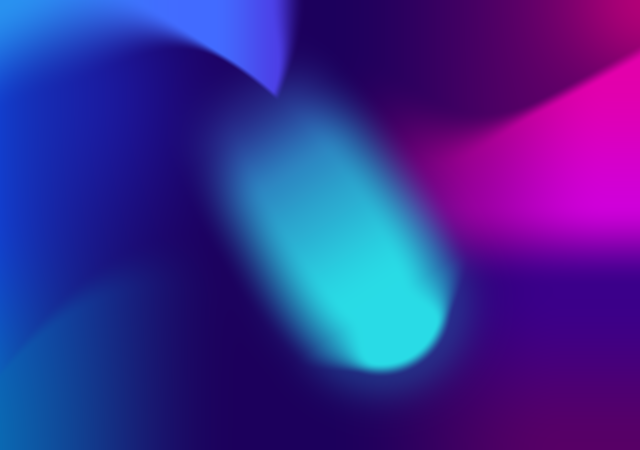
Write a WebGL 1 fragment shader that draws this background.

```glsl
precision highp float;
uniform vec2 u_resolution;

#define NAVY vec3(0.11, 0.0, 0.36)
#define BLUE vec3(0.07, 0.24, 0.80)
#define TEAL vec3(0.04, 0.41, 0.70)
#define AZURE vec3(0.16, 0.57, 0.94)
#define COBALT vec3(0.26, 0.42, 1.0)
#define INDIGO vec3(0.30, 0.24, 0.90)
#define PLUM vec3(0.34, 0.0, 0.40)
#define VIOLET vec3(0.23, 0.0, 0.54)
#define PINK vec3(0.89, 0.0, 0.67)
#define MAGENTA vec3(0.81, 0.0, 0.86)
#define CYAN vec3(0.16, 0.86, 0.90)
#define CAPSULE_RADIUS 0.145

// Soft step centred on zero with the given half width
float softEdge(float d, float halfWidth) {
  return smoothstep(-halfWidth, halfWidth, d);
}

float glow(vec2 p, vec2 centre, vec2 size) {
  vec2 q = (p - centre) / size;
  return exp(-dot(q, q));
}

// Blue light from the left, with a faint curved fold at the bottom
vec3 leftField(vec3 col, vec2 p) {
  float fade = clamp(1.0 - p.x / 0.5, 0.0, 1.0);
  vec3 side = mix(TEAL, BLUE, smoothstep(0.0, 0.55, p.y));
  col = mix(col, vec3(0.12, 0.07, 0.62), 0.75 * glow(p, vec2(0.2, 0.78), vec2(0.24, 0.28)));
  col = mix(col, side, fade * fade);
  float fold = 0.167 + 1.27 * p.x - 1.6 * p.x * p.x;
  float below = softEdge(fold - p.y, 0.01 + 0.15 * p.x);
  return mix(col, TEAL, 0.45 * below * smoothstep(0.55, 0.0, p.x));
}

// Dim purple field on the right
vec3 rightField(vec3 col, vec2 p) {
  float upper = smoothstep(0.4, 0.6, p.y);
  vec3 lower = mix(PLUM, VIOLET, smoothstep(0.0, 0.35, p.y));
  col = mix(col, mix(lower, PLUM, upper), smoothstep(0.72, 1.25, p.x));
  return mix(col, vec3(0.70, 0.0, 0.47), glow(p, vec2(1.45, 1.0), vec2(0.2, 0.18)));
}

// Magenta band with a curved upper edge
vec3 magentaBand(vec3 col, vec2 p) {
  float dx = p.x - 1.01;
  float crest = 0.64 + sqrt(0.33 * dx * dx + 0.0036);
  float mask = softEdge(crest - p.y, mix(0.12, 0.018, smoothstep(0.8, 1.2, p.x)));
  mask *= smoothstep(0.36, 0.55, p.y) * smoothstep(0.74, 1.06, p.x);
  vec3 tint = mix(MAGENTA, PINK, smoothstep(0.5, 0.85, p.y));
  tint *= mix(0.68, 1.0, smoothstep(0.95, 1.35, p.x));
  return mix(col, tint, mask);
}

// Glowing capsule: faint at the top, bright and crisp at the lower end
vec3 capsule(vec3 col, vec2 p) {
  vec2 start = vec2(0.585, 0.73);
  vec2 end = vec2(0.846, 0.322);
  vec2 axis = end - start;
  float along = dot(p - start, axis) / dot(axis, axis);
  float h = clamp(along, 0.0, 1.0);
  float d = length(p - start - h * axis) - CAPSULE_RADIUS - 0.1 * h * (1.0 - h);
  float halo = exp(-pow(max(d, 0.0) / 0.07, 2.0)) * smoothstep(0.4, 1.1, along);
  col = mix(col, vec3(0.13, 0.33, 0.63), 0.55 * halo);
  float softness = mix(0.085, 0.016, smoothstep(1.0, 1.22, along));
  float mask = softEdge(-d, softness) * smoothstep(-0.4, 0.3, along);
  vec3 tint = mix(vec3(0.19, 0.30, 0.68), vec3(0.17, 0.61, 0.79), smoothstep(-0.2, 0.5, along));
  tint = mix(tint, CYAN, smoothstep(0.3, 0.95, along));
  return mix(col, tint, mask);
}

// Bright wave along the top, narrowing to a rounded tip
vec3 topWave(vec3 col, vec2 p) {
  float dx = p.x - 0.28;
  float lower = 0.935 - mix(0.8, 1.35, step(0.0, dx)) * dx * dx;
  float mask = softEdge(p.y - lower, mix(0.12, 0.009, smoothstep(0.12, 0.5, p.x)));
  float drop = max(0.92 - p.y, 0.0);
  float right = 0.64 - 1.5 * drop * drop;
  mask *= softEdge(right - p.x, mix(0.012, 0.04, smoothstep(0.8, 1.0, p.y)));
  vec3 tint = mix(AZURE, COBALT, smoothstep(0.0, 0.42, p.x));
  tint = mix(tint, INDIGO, smoothstep(0.47, 0.64, p.x));
  return mix(col, tint, mask);
}

void main() {
  vec2 p = gl_FragCoord.xy / u_resolution.y;
  vec3 col = leftField(NAVY, p);
  col = rightField(col, p);
  col = magentaBand(col, p);
  col = capsule(col, p);
  col = topWave(col, p);
  gl_FragColor = vec4(col, 1.0);
}
```
